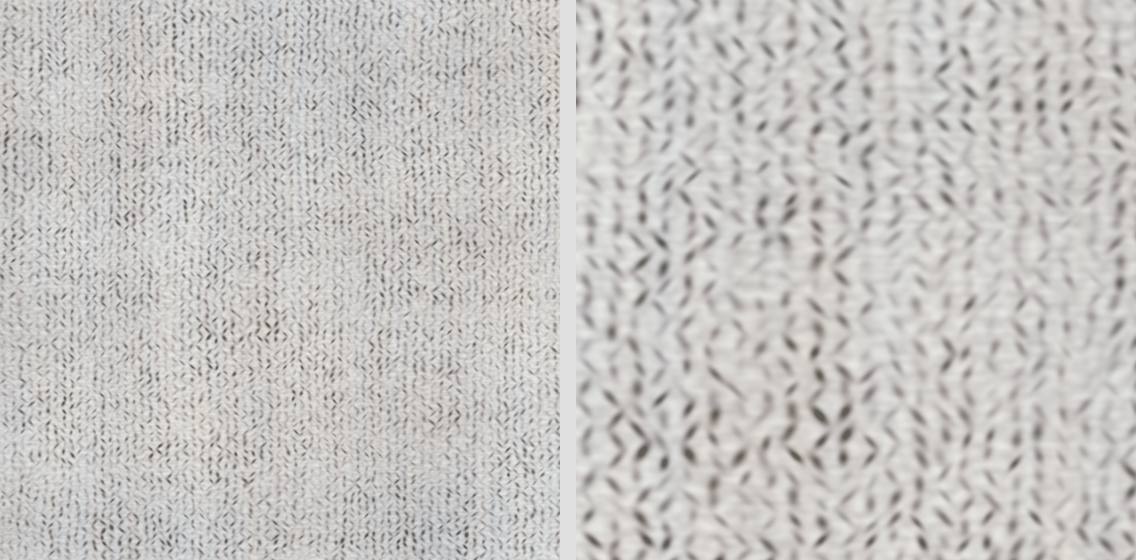
Left: the whole. Right: its middle third, enlarged.
Reproduce this texture procedurally as a WebGL 1 fragment shader.

```glsl
precision highp float;
// Pale plain-weave linen: a bent grid of threads with soft dark pores between them.
// Each pore is a sheared Gaussian with random slant, size and depth; stretched
// gradient noise adds thread streaks, broad bands and fine fibre grain.
uniform vec2 u_resolution;

const vec2 THREADS = vec2(68.0, 82.0);      // pores across and up the canvas
const vec2 PORE_SIZE = vec2(0.145, 0.27);   // Gaussian radii, in cells
const vec2 PORE_JITTER = vec2(0.30, 0.34);  // spread of pore centres, in cells
const float PORE_DEPTH = 0.245;             // mean darkening at a pore centre
const float PORE_SLANT = 0.75;              // greatest shear of a pore
const float STAGGER = 0.30;                 // vertical shift of every other column
const float THREAD_BEND = 0.9;              // wander of the threads, in cells
const float STREAK_AMOUNT = 0.85;           // uneven openness along threads
const float BAND_AMOUNT = 0.05;             // broad light and dark bands
const float FIBRE_AMOUNT = 0.085;           // fine surface grain
const float CLOTH_LEVEL = 0.833;            // brightness of the thread tops
const vec3 PORE_COLOR = vec3(0.50, 0.49, 0.47);
const vec3 SHADE_COLOR = vec3(0.68, 0.66, 0.66);
const vec3 THREAD_COLOR = vec3(0.85, 0.85, 0.84);
const vec3 WARM_TINT = vec3(0.018, 0.0, -0.016);

vec2 hash2(vec2 p) {
  vec2 q = vec2(dot(p, vec2(127.1, 311.7)), dot(p, vec2(269.5, 183.3)));
  return fract(sin(q) * 43758.545);
}

vec2 gradientAt(vec2 cell) {
  float angle = 6.2832 * hash2(cell).x;
  return vec2(cos(angle), sin(angle));
}

float gradientNoise(vec2 p) {
  vec2 i = floor(p);
  vec2 f = p - i;
  vec2 w = f * f * f * (f * (f * 6.0 - 15.0) + 10.0);
  vec2 e = vec2(1.0, 0.0);
  float low = mix(dot(gradientAt(i), f), dot(gradientAt(i + e.xy), f - e.xy), w.x);
  float high = mix(dot(gradientAt(i + e.yx), f - e.yx),
                   dot(gradientAt(i + e.xx), f - e.xx), w.x);
  return mix(low, high, w.y);
}

// Openness of the weave at a cell: long streaks along warp and weft.
float openness(vec2 cell) {
  float warp = gradientNoise(cell * vec2(0.43, 0.035) + 7.3);
  float weft = gradientNoise(cell * vec2(0.04, 0.39) + 31.6);
  float patches = gradientNoise(cell * 0.11 + 53.2);
  return max(0.25, 1.0 + STREAK_AMOUNT * (warp + weft + 0.5 * patches));
}

// Darkening by one pore, seen from offset d to its centre.
float pore(vec2 d, vec2 cell) {
  vec2 shape = hash2(cell + 91.7);
  d.x -= PORE_SLANT * (2.0 * shape.x - 1.0) * d.y;
  vec2 radius = PORE_SIZE * mix(0.85, 1.15, hash2(cell + 17.9).x);
  vec2 r = d / radius;
  return mix(0.35, 1.6, shape.y) * exp(-0.5 * dot(r, r));
}

float poreShade(vec2 p) {
  vec2 home = floor(p);
  float shade = 0.0;
  for (int y = -1; y <= 1; y++) {
    for (int x = -1; x <= 1; x++) {
      vec2 cell = home + vec2(float(x), float(y));
      vec2 center = cell + 0.5 + PORE_JITTER * (hash2(cell) - 0.5);
      center.y += STAGGER * (mod(cell.x, 2.0) - 0.5);
      shade += pore(p - center, cell) * openness(cell);
    }
  }
  return PORE_DEPTH * shade;
}

vec3 clothColor(float level) {
  vec3 dark = mix(PORE_COLOR, SHADE_COLOR, (level - 0.49) / 0.18);
  vec3 light = mix(SHADE_COLOR, THREAD_COLOR, (level - 0.67) / 0.18);
  return mix(dark, light, step(0.67, level));
}

void main() {
  vec2 uv = gl_FragCoord.xy / min(u_resolution.x, u_resolution.y);

  // Threads wander slowly across the cloth.
  vec2 bend = vec2(gradientNoise(uv * vec2(5.0, 3.0) + 3.1),
                   gradientNoise(uv * vec2(3.0, 6.0) + 12.4));
  vec2 weave = uv * THREADS + THREAD_BEND * bend;

  // Broad bands follow the warp and weft.
  float bands = gradientNoise(uv * vec2(6.0, 0.7) + 21.5)
              + gradientNoise(uv * vec2(0.8, 6.0) + 44.2);

  // Fibre grain is partly round, partly drawn out along the weft.
  float fibre = gradientNoise(weave * vec2(1.7, 1.9) + 5.7)
              + 0.6 * gradientNoise(weave * vec2(0.8, 2.6) + 63.8);

  float level = CLOTH_LEVEL - poreShade(weave)
              + BAND_AMOUNT * bands + FIBRE_AMOUNT * fibre;
  level = clamp(level, 0.36, 0.92);

  // Faint warm and cool drift, strongest in single threads.
  float warmth = gradientNoise(weave * vec2(0.5, 0.06) + 81.3)
               + gradientNoise(uv * 2.0 + 9.6);
  gl_FragColor = vec4(clothColor(level) + WARM_TINT * warmth, 1.0);
}
```
